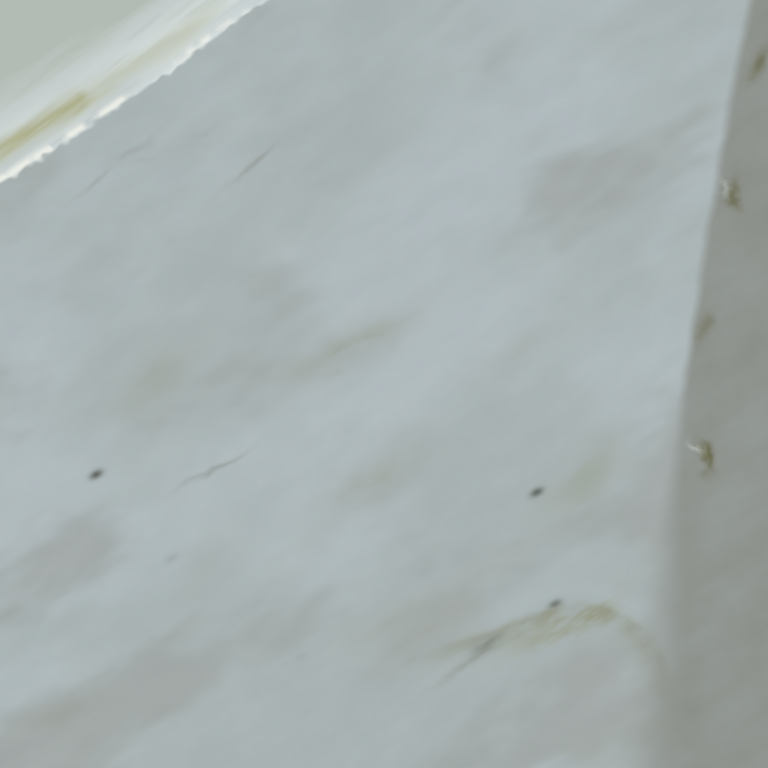
A WebGL 1 fragment shader for this texture:

```glsl
precision highp float;
// Pale weathered sheet: a cool grey plane with soft ochre stains and scratches,
// a glossy torn band at the upper left and a darker fold down the right side.
// Built from rotated gaussian blots, stretched value noise and curved edges.
uniform vec2 u_resolution;

const vec3 COOL = vec3(0.690, 0.732, 0.745);
const vec3 GREY = vec3(0.660, 0.700, 0.700);
const vec3 DIM = vec3(0.625, 0.650, 0.642);
const vec3 SHADOW = vec3(0.545, 0.560, 0.530);
const vec3 GLOSS = vec3(0.800, 0.835, 0.835);
const vec3 PALE = vec3(0.760, 0.790, 0.710);
const vec3 OCHRE = vec3(0.620, 0.610, 0.430);
const vec3 STAIN = vec3(0.560, 0.575, 0.505);
const vec3 DARK = vec3(0.270, 0.290, 0.260);

float hash(vec2 p) {
  return fract(sin(dot(p, vec2(127.1, 311.7))) * 43758.545);
}

vec2 hash2(float n) {
  return vec2(hash(vec2(n, 1.7)), hash(vec2(n, 8.3)));
}

float noise(vec2 p) {
  vec2 i = floor(p), f = fract(p);
  f = f * f * (3.0 - 2.0 * f);
  float low = mix(hash(i), hash(i + vec2(1.0, 0.0)), f.x);
  float high = mix(hash(i + vec2(0.0, 1.0)), hash(i + 1.0), f.x);
  return mix(low, high, f.y);
}

float fbm(vec2 p) {
  float sum = 0.0, gain = 0.53;
  for (int i = 0; i < 4; i++) {
    sum += gain * noise(p);
    p = p * 2.03 + 7.1;
    gain *= 0.5;
  }
  return sum;
}

vec2 rotate(vec2 p, float angle) {
  float c = cos(angle), s = sin(angle);
  return vec2(c * p.x + s * p.y, c * p.y - s * p.x);
}

// Soft elongated spot, one at its centre
float blot(vec2 p, vec2 center, float angle, vec2 size) {
  vec2 q = rotate(p - center, angle) / size;
  return exp(-dot(q, q));
}

// Bell-shaped ridge around zero
float ridge(float d, float width) {
  return exp(-d * d / (width * width));
}

// Distance to a crease: a slanted left arm that bends down at the right
float archDistance(vec2 p, vec2 top, vec2 radii) {
  vec2 q = p - top;
  if (q.x < 0.0) return (q.y + 0.4 * (sqrt(q.x * q.x + 0.0025) - 0.05)) * 0.94;
  q.y += radii.y;
  vec2 e = q / radii;
  float k = length(e);
  return (k - 1.0) * k / max(length(e / radii), 0.001);
}

float foldEdge(float y) {
  return 0.845 + 0.06 * y + 0.072 * y * y;
}

vec3 sheet(vec2 p, float streak) {
  float cloud = fbm(rotate(p, 0.6) * vec2(4.0, 7.0) + 3.0);
  vec3 color = mix(COOL, GREY, smoothstep(0.30, 0.66, cloud + 0.28 * (0.58 - p.y)));
  float dim = fbm(rotate(p, 0.5) * vec2(5.0, 10.0) + 21.0) + 0.3 * (0.36 - p.y);
  color = mix(color, DIM, 0.8 * smoothstep(0.46, 0.72, dim));
  float mottle = fbm(rotate(p, 0.7) * vec2(28.0, 44.0));
  return color + 0.022 * (streak - 0.5) + 0.018 * (mottle - 0.5);
}

vec3 addStains(vec3 color, vec2 p, float streak) {
  vec2 warped = p + 0.035 * (vec2(fbm(p * 14.0), fbm(p * 14.0 + 40.0)) - 0.5);
  float broken = smoothstep(0.3, 0.65, streak);
  for (int i = 0; i < 9; i++) {
    float n = float(i);
    vec2 r = hash2(n + 2.0), s = hash2(n + 31.0);
    vec2 center = vec2(0.04, 0.03) + vec2(0.26, 0.19) * (vec2(mod(n, 3.0), floor(n / 3.0)) + r);
    float mark = blot(warped, center, 0.2 + 0.7 * s.x, vec2(0.05 + 0.04 * s.y, 0.014 + 0.014 * r.x));
    color = mix(color, STAIN, mark * (0.1 + 0.5 * s.y) * (0.45 + 0.6 * broken));
  }
  // Broken thin scratches and a few small dark pits
  for (int i = 0; i < 5; i++) {
    float n = float(i);
    vec2 r = hash2(n + 57.0), s = hash2(n + 83.0);
    float scratch = blot(warped, vec2(0.05, 0.1) + 0.75 * r, 0.45 + 0.3 * s.x, vec2(0.05, 0.004));
    color = mix(color, SHADOW, 0.45 * scratch * broken);
    float pit = blot(p, vec2(0.12, 0.12) + vec2(0.68, 0.4) * s, 0.5, vec2(0.009, 0.005));
    color = mix(color, DARK, pit * (0.05 + 0.8 * r.y * r.y * r.y));
  }
  return color;
}

vec3 addArch(vec3 color, vec2 p, float streak) {
  float d = archDistance(p + 0.02 * (fbm(p * 22.0) - 0.5), vec2(0.77, 0.213), vec2(0.115, 0.183));
  float reach = smoothstep(0.48, 0.68, p.x) * smoothstep(-0.02, 0.12, p.y);
  float broken = smoothstep(0.3, 0.65, streak);
  float width = d < 0.0 ? 0.018 : 0.006;
  color = mix(color, STAIN, ridge(d, width) * reach * (0.2 + 0.5 * broken));
  float wash = blot(p, vec2(0.745, 0.188), 0.45, vec2(0.065, 0.022));
  color = mix(color, OCHRE * 0.88, 0.6 * wash * broken);
  color = mix(color, DARK + 0.1, 0.55 * blot(p, vec2(0.632, 0.161), 0.5, vec2(0.018, 0.007)) * broken);
  return mix(color, COOL, 0.4 * ridge(d - 0.02, 0.014) * reach);
}

vec3 addFold(vec3 color, vec2 p, float streak) {
  float softness = mix(0.05, 0.009, smoothstep(0.05, 0.5, p.y));
  float inside = smoothstep(-softness, softness, p.x - foldEdge(p.y) + 0.008 * (streak - 0.5));
  vec3 shade = mix(SHADOW - 0.02, DIM - 0.03, fbm(p * vec2(18.0, 11.0)) * 0.5 + 0.45 * streak);
  color = mix(color, shade, inside);
  // Olive flecks with a glint, spaced along the fold
  vec2 q = p + 0.022 * (fbm(p * 50.0) - 0.5);
  for (int i = 0; i < 4; i++) {
    float y = 0.915 - 0.17 * float(i);
    vec2 r = hash2(float(i) + 11.0);
    vec2 center = vec2(foldEdge(y) + 0.008 + 0.03 * r.x, y);
    color = mix(color, OCHRE * 0.65, (0.3 + 0.6 * r.x) * blot(q, center, 1.1 + r.y, vec2(0.019, 0.008)));
    color = mix(color, GLOSS, 0.6 * r.y * blot(q, center + vec2(-0.012, 0.012), 2.2, vec2(0.012, 0.004)));
  }
  return color;
}

vec3 addBand(vec3 color, vec2 p) {
  float d = (p.y - 0.76 - 0.62 * p.x - 0.2 * p.x * p.x) * 0.83;
  float along = fbm(rotate(p, 0.65) * vec2(8.0, 70.0));
  float ragged = d + 0.008 * (noise(p * 90.0) - 0.5);
  float inner = smoothstep(0.045, 0.11, d + 0.07 * (along - 0.5));
  vec3 band = mix(GLOSS + 0.16 * (along - 0.45), mix(GREY, PALE, 0.4), inner);
  float vein = ridge(d - 0.032 + 0.03 * (along - 0.5), 0.014) * smoothstep(0.32, 0.24, p.x);
  vein *= 0.35 + 0.65 * smoothstep(0.3, 0.55, noise(rotate(p, 0.65) * vec2(14.0, 30.0)));
  band = mix(band, mix(PALE, OCHRE, 0.2 + 0.9 * along), vein);
  // Bright glints dotted along the torn rim
  float glint = smoothstep(0.3, 0.7, noise(rotate(p, 0.65) * vec2(80.0, 50.0)));
  band = mix(band, vec3(0.92, 0.93, 0.90), ridge(d - 0.005, 0.006) * glint);
  return mix(color, band, smoothstep(-0.003, 0.003, ragged));
}

void main() {
  vec2 p = gl_FragCoord.xy / u_resolution;
  float streak = fbm(rotate(p, 0.55) * vec2(13.0, 42.0));
  vec3 color = sheet(p, streak);
  color = addStains(color, p, streak);
  color = addArch(color, p, streak);
  color = addFold(color, p, streak);
  color = addBand(color, p);
  gl_FragColor = vec4(color, 1.0);
}
```
